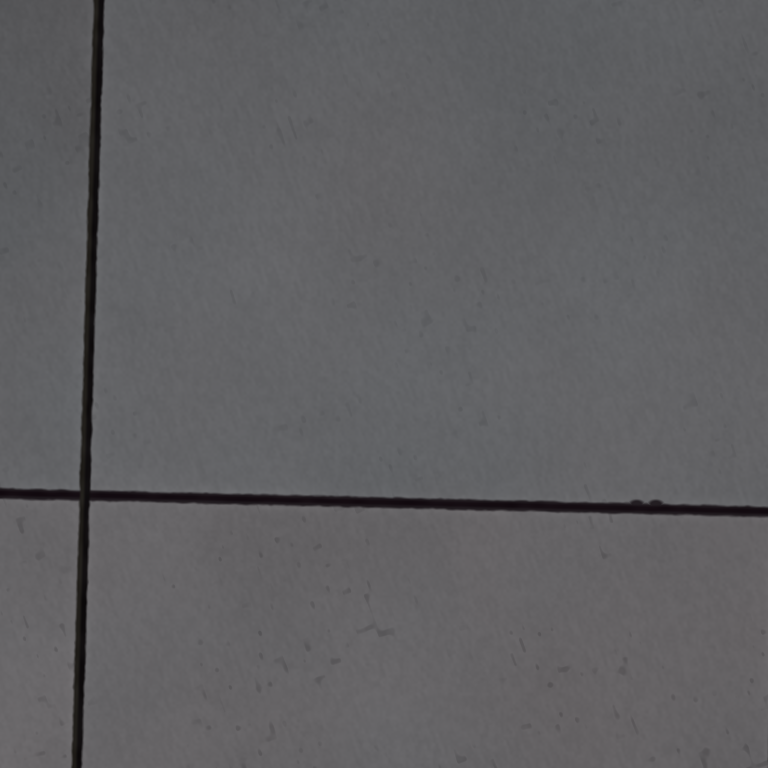
This texture is drawn by a Shadertoy shader. Its source:

```glsl
// Large matte grey floor tiles seen slightly askew, parted by thin dark joints.
// A sheared grid places the joints; layered value noise gives the tiles mottling,
// grain and pits, and roughens the joint edges.

float hash(vec2 p) {
    vec3 q = fract(vec3(p.xyx) * 0.1031);
    q += dot(q, q.yzx + 33.33);
    return fract((q.x + q.y) * q.z);
}

float noise(vec2 p) {
    vec2 i = floor(p), f = fract(p);
    f = f * f * (3.0 - 2.0 * f);
    return mix(mix(hash(i), hash(i + vec2(1, 0)), f.x),
               mix(hash(i + vec2(0, 1)), hash(i + vec2(1, 1)), f.x), f.y);
}

float fbm(vec2 p) {
    float sum = 0.0, weight = 0.5;
    for (int i = 0; i < 4; i++) {
        sum += weight * noise(p);
        p = mat2(1.6, 1.2, -1.2, 1.6) * p + 7.3;
        weight *= 0.5;
    }
    return sum / 0.9375;
}

// Signed distance to the nearest grid line of the given pitch
float lineOffset(float x, float pitch) {
    return x - pitch * round(x / pitch);
}

void mainImage(out vec4 fragColor, in vec2 fragCoord) {
    vec2 uv = fragCoord / iResolution.xy;
    float pixel = 1.0 / min(iResolution.x, iResolution.y);
    float soft = max(0.0022, pixel);

    // Sheared grid with its origin at the joint crossing
    vec2 pitch = vec2(0.907, 0.9);
    vec2 grid = uv - vec2(0.100 + 0.029 * uv.y, 0.358 - 0.024 * uv.x);
    vec2 tile = floor(grid / pitch);
    vec2 offset = vec2(lineOffset(grid.x, pitch.x), lineOffset(grid.y, pitch.y));

    // Light falls off to the top, more strongly on the left column
    float light = 0.394 - 0.020 * smoothstep(0.55, 1.0, uv.y);
    light -= 0.008 * smoothstep(0.6, 1.0, uv.x);
    if (tile.x < 0.0) light += 0.052 * (0.36 - uv.y);

    // Clouds, slanted grain and fine dust
    vec2 seed = tile * 19.7 + 50.0;
    float clouds = fbm(uv * 6.0 + seed) - 0.5;
    vec2 slant = vec2(uv.x + 0.35 * uv.y, uv.y - 0.35 * uv.x);
    float grain = noise(slant * vec2(190.0, 95.0)) - 0.5;
    float dust = noise(uv * 260.0 + 31.0) - 0.5;
    light += 0.038 * clouds + 0.019 * grain + 0.012 * dust;

    // Cool upper tiles, warmer lower ones with brownish patches
    float warmth = tile.y < 0.0 ? 0.5 : 0.0;
    warmth += 0.9 * (fbm(uv * 4.0 + seed + 9.0) - 0.5);
    vec3 color = light * mix(vec3(0.985, 0.99, 1.015), vec3(1.02, 0.98, 0.995), warmth);

    // Sparse dark pits, denser on the lower tiles
    float pits = smoothstep(0.80, 0.96, noise(slant * vec2(110.0, 70.0) + 80.0));
    pits *= smoothstep(0.45, 0.7, noise(uv * 13.0 + 4.0));
    color -= pits * (tile.y < 0.0 ? 0.050 : 0.026);

    // Joint distances with ragged edges and two chips on the upper rim
    float rough = 0.0014 * (noise(uv * 75.0) - 0.5) + 0.0008 * (noise(uv * 190.0) - 0.5);
    float across = abs(offset.x) - 0.0066 + rough;
    float along = abs(offset.y + 0.0005) - 0.0066 + rough;
    for (int i = 0; i < 2; i++) {
        vec2 chip = vec2(0.829 + 0.025 * float(i), 0.3435);
        along = min(along, length((uv - chip) * vec2(0.6, 1.0)) - 0.0055);
    }

    // Worn pale rim beside the joints
    float joint = min(across, along);
    float rim = exp(-max(joint, 0.0) * 180.0) * smoothstep(0.0, 0.004, joint);
    color += 0.038 * rim * (0.4 + noise(uv * 60.0 + 12.0));

    // Joint fill: olive-brown up one side of the uprights, purple-black across
    vec3 upright = mix(vec3(0.125, 0.115, 0.10), vec3(0.055, 0.045, 0.05),
                       smoothstep(-0.003, 0.002, offset.x));
    vec3 level = mix(vec3(0.075, 0.045, 0.065), vec3(0.13, 0.11, 0.125),
                     smoothstep(0.001, 0.006, abs(offset.y)));
    upright += 0.035 * (noise(uv * vec2(150.0, 60.0)) - 0.5);
    level += 0.025 * (noise(uv * vec2(60.0, 150.0)) - 0.5);
    color = mix(color, level, 1.0 - smoothstep(-soft, soft, along));
    color = mix(color, upright, 1.0 - smoothstep(-soft, soft, across));

    fragColor = vec4(clamp(color, 0.0, 1.0), 1.0);
}
```
